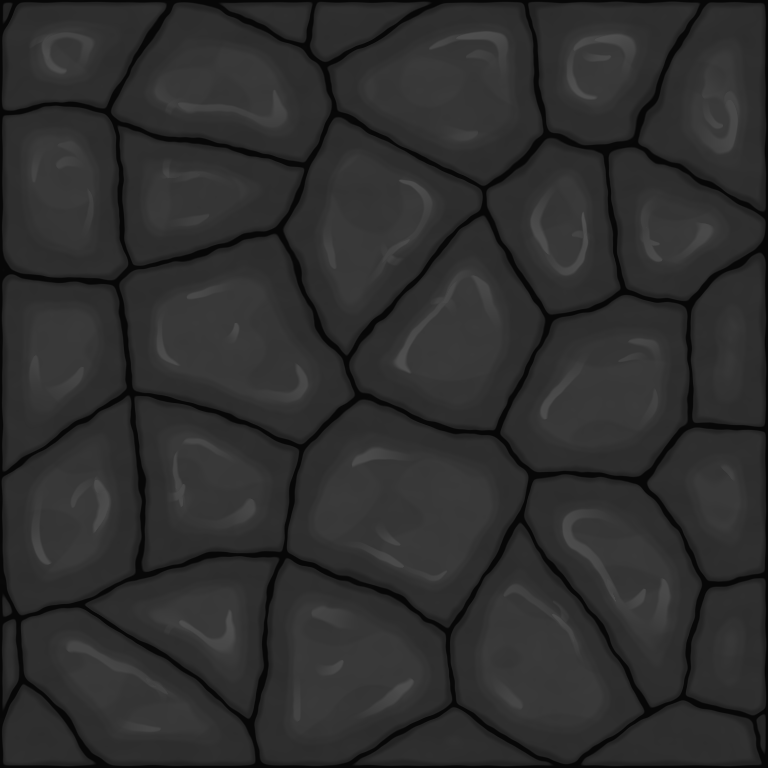
This texture is drawn by a Shadertoy shader. Its source:

```glsl
// Dark hand-painted flagstones parted by thin black cracks.
// A warped Voronoi diagram gives crack distances; a rounded version of them
// shapes the raised faces, and tapered brush strokes catch light on each face.

const float GRID = 4.8;        // stones per canvas height
const float JITTER = 0.88;
const float TAU = 6.2831853;

const float CRACK = 0.025;
const float RIM = 0.178;
const float FACE = 0.222;
const float GLINT = 0.335;

struct Stone {
    vec2 id;
    vec2 site;
    float crack;      // distance to the crack, thicker at junctions
    float rounded;    // distance with softened corners
};

vec2 hash2(vec2 p) {
    vec3 q = fract(p.xyx * vec3(0.1031, 0.1030, 0.0973));
    q += dot(q, q.yzx + 33.33);
    return fract((q.xx + q.yz) * q.zy);
}

float cornerSlope(vec2 corner, vec2 offset) {
    float angle = TAU * hash2(corner).x;
    return dot(vec2(cos(angle), sin(angle)), offset);
}

float gradientNoise(vec2 p) {
    vec2 i = floor(p), f = p - i;
    vec2 u = f * f * f * (f * (f * 6.0 - 15.0) + 10.0);
    vec2 e = vec2(1.0, 0.0);
    float low = mix(cornerSlope(i, f), cornerSlope(i + e, f - e), u.x);
    float high = mix(cornerSlope(i + e.yx, f - e.yx), cornerSlope(i + 1.0, f - 1.0), u.x);
    return mix(low, high, u.y);
}

vec2 noiseOffset(vec2 p, float frequency, float amount) {
    vec2 q = p * frequency;
    return amount * vec2(gradientNoise(q + 17.0), gradientNoise(q + 71.0));
}

vec2 stoneSite(vec2 cell) {
    return (cell + 0.5 + JITTER * (hash2(cell + 40.0) - 0.5)) / GRID;
}

// Soft minimum is kept as a sum of exponentials, one term per edge.
vec2 edgeTerms(float d, vec2 sharpness) {
    return exp(-sharpness * max(d, -0.02));
}

Stone findStone(vec2 p, vec2 uv, vec2 size) {
    Stone stone;
    vec2 home = floor(p * GRID);
    float nearest = 1e5;
    for (int y = -2; y <= 2; y++)
    for (int x = -2; x <= 2; x++) {
        vec2 cell = home + vec2(x, y);
        vec2 site = stoneSite(cell);
        float d = distance(p, site);
        if (d < nearest) {
            nearest = d;
            stone.id = cell;
            stone.site = site;
        }
    }

    vec2 sharpness = vec2(420.0, 75.0);
    vec2 border = min(uv, size - uv);
    vec2 sum = edgeTerms(border.x, sharpness) + edgeTerms(border.y, sharpness);
    for (int y = -2; y <= 2; y++)
    for (int x = -2; x <= 2; x++) {
        if (x == 0 && y == 0) continue;
        vec2 other = stoneSite(stone.id + vec2(x, y));
        float d = dot(0.5 * (stone.site + other) - p, normalize(other - stone.site));
        sum += edgeTerms(d, sharpness);
    }
    vec2 dist = -log(max(sum, vec2(1e-30))) / sharpness;
    stone.crack = dist.x;
    stone.rounded = dist.y;
    return stone;
}

// A brush stroke that narrows and fades toward one end.
float brushStroke(float across, float along, float halfLength, float halfWidth, float soft) {
    float t = along / halfLength;
    float width = halfWidth * sqrt(max(1.0 - t * t, 0.0));
    float body = 1.0 - smoothstep(width - soft, width + soft, abs(across));
    return body * step(abs(t), 1.0) * smoothstep(-1.1, 0.7, t) * smoothstep(0.0, soft, width);
}

float angleFrom(vec2 v, float start) {
    return mod(atan(v.y, v.x) - start + 0.5 * TAU, TAU) - 0.5 * TAU;
}

float stoneGlints(vec2 p, Stone stone, float inset, float soft) {
    vec2 v = p - stone.site;
    float wobble = 0.005 * gradientNoise(p * 22.0);
    float start = TAU * hash2(stone.id + 3.0).x;
    float light = 0.0;

    // Strokes that follow the outline of the raised face
    for (int i = 0; i < 3; i++) {
        vec2 r = hash2(stone.id + 9.0 + 13.0 * float(i));
        float along = angleFrom(v, start + 2.1 * float(i) + r.x) * length(v);
        float across = stone.rounded - inset - 0.011 + wobble;
        float stroke = brushStroke(across, along, mix(0.02, 0.055, r.y), mix(0.0035, 0.006, r.x), soft);
        light = max(light, stroke * mix(0.35, 1.0, r.y));
    }

    // One short curved dab in the middle
    vec2 r = hash2(stone.id + 77.0);
    vec2 w = v - 0.04 * (r - 0.5);
    float radius = mix(0.016, 0.032, r.x);
    float along = angleFrom(w, TAU * r.y) * radius;
    float dab = brushStroke(length(w) - radius + wobble, along, 0.023, 0.005, soft);
    return max(light, dab * mix(0.4, 0.85, r.y));
}

void mainImage(out vec4 fragColor, in vec2 fragCoord) {
    float pixel = 1.0 / iResolution.y;
    vec2 uv = fragCoord * pixel;
    vec2 size = iResolution.xy * pixel;
    vec2 p = uv + noiseOffset(uv, 6.0, 0.022) + noiseOffset(uv, 24.0, 0.006)
           + noiseOffset(uv, 65.0, 0.0018);
    Stone stone = findStone(p, uv, size);

    // Raised face with painted, uneven steps
    float inset = 0.034 + 0.012 * gradientNoise(uv * 13.0 + stone.id * 5.3);
    float face = 0.45 * smoothstep(inset - 0.008, inset - 0.002, stone.rounded)
               + 0.55 * smoothstep(inset, inset + 0.007, stone.rounded);
    float blotch = smoothstep(0.06, 0.13, gradientNoise(uv * vec2(9.0, 13.0) + stone.id * 7.1));
    float tone = mix(RIM, FACE, face) - 0.014 * blotch * face;
    tone += 0.010 * gradientNoise(uv * vec2(16.0, 30.0)) + 0.005 * gradientNoise(uv * 55.0);

    // Light strokes
    float soft = max(0.0016, pixel);
    tone = mix(tone, GLINT, 0.8 * face * stoneGlints(p, stone, inset, soft));

    // Smudged shade, then the black crack itself
    float smudge = 0.0085 + 0.006 * gradientNoise(uv * 18.0 + 5.0);
    tone *= 1.0 - 0.25 * (1.0 - smoothstep(smudge - 0.004, smudge + 0.003, stone.crack));
    float halfWidth = 0.0031 + 0.0022 * gradientNoise(uv * 28.0 + 31.0);
    float edge = max(0.0011, 0.7 * pixel);
    float crack = 1.0 - smoothstep(halfWidth - edge, halfWidth + edge, stone.crack);
    tone = mix(tone, CRACK, 0.96 * crack);

    fragColor = vec4(vec3(tone), 1.0);
}
```
